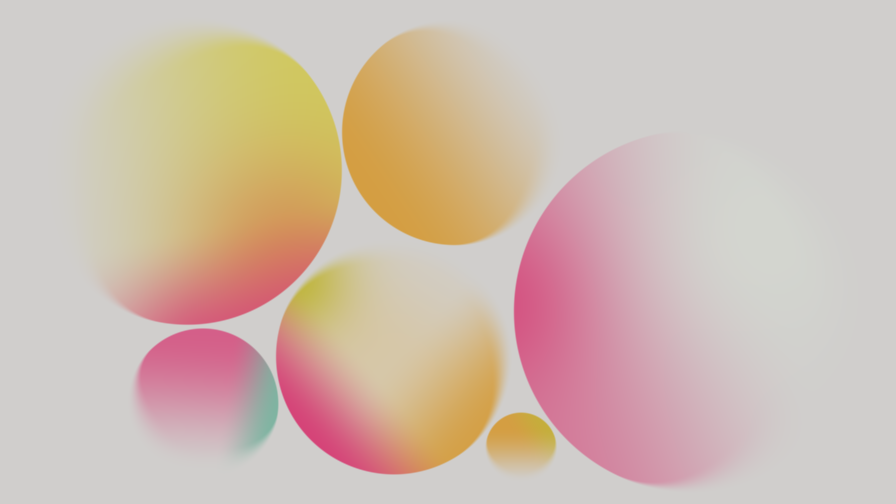
Give the GLSL for this background, as a Shadertoy shader.

```glsl
// Six gradient balls float on a warm grey ground. Each is a disc whose rim
// is crisp on its coloured side and dissolves on the other; its colours are
// directional ramps and soft gaussian spots in the ball's own unit space.

const vec3 GROUND = vec3(0.815, 0.808, 0.800);
const vec3 YELLOW = vec3(0.815, 0.785, 0.350);
const vec3 OLIVE  = vec3(0.745, 0.710, 0.220);
const vec3 ORANGE = vec3(0.830, 0.620, 0.260);
const vec3 CREAM  = vec3(0.840, 0.780, 0.660);
const vec3 PINK   = vec3(0.835, 0.265, 0.470);
const vec3 TEAL   = vec3(0.480, 0.710, 0.630);
const vec3 MINT   = vec3(0.830, 0.842, 0.815);

// Gaussian spot of colour
float spot(vec2 q, vec2 centre, float size) {
    vec2 d = (q - centre) / size;
    return exp(-dot(d, d));
}

// Smooth ramp along a direction
float ramp(vec2 q, vec2 dir, float a, float b) {
    return smoothstep(a, b, dot(q, normalize(dir)));
}

// Disc coverage: the rim widens by "blur" towards the direction "fade"
float disc(vec2 q, float radius, vec2 fade, float blur) {
    float len = length(q);
    float facing = dot(q / max(len, 1e-4), normalize(fade));
    float aa = 1.5 / (iResolution.y * radius);
    float width = aa + blur * smoothstep(-0.35, 0.9, facing);
    return 1.0 - smoothstep(1.0 - width, 1.0 + 0.5 * aa, len);
}

void mainImage(out vec4 fragColor, in vec2 fragCoord) {
    // Height is 1; x is kept centred for other aspect ratios
    vec2 p = fragCoord / iResolution.y;
    p.x += 0.8889 - 0.5 * iResolution.x / iResolution.y;
    vec3 col = GROUND, c;
    vec2 q;

    // Large yellow ball, orange and pink below
    q = (p - vec2(0.372, 0.662)) / 0.307;
    c = mix(GROUND, YELLOW, 0.95 * ramp(q, vec2(1.0, 0.12), -1.1, 0.95));
    c = mix(c, vec3(0.83, 0.54, 0.33), 0.85 * spot(q, vec2(0.65, -0.55), 0.62));
    c = mix(c, PINK, 0.85 * ramp(q, vec2(0.2, -1.0), 0.35, 1.12)
                     * smoothstep(-1.0, 0.1, q.x));
    col = mix(col, c, disc(q, 0.307, vec2(-1.0, 0.6), 0.4));

    // Orange ball at the top
    q = (p - vec2(0.903, 0.738)) / 0.225;
    c = mix(GROUND, ORANGE, ramp(q, vec2(-0.8, -0.55), -1.05, 0.95));
    col = mix(col, c, disc(q, 0.225, vec2(1.0, 0.35), 0.3));

    // Large pink ball on the right, with a pale mint glow
    q = (p - vec2(1.380, 0.382)) / 0.361;
    c = mix(GROUND, PINK, 0.62 * ramp(q, vec2(-1.0, -0.35), -0.5, 1.15));
    c = mix(c, PINK, 0.75 * spot(q, vec2(-1.12, 0.05), 0.48));
    c = mix(c, MINT, 0.85 * spot(q, vec2(0.38, 0.42), 0.62));
    col = mix(col, c, disc(q, 0.361, vec2(1.0, -0.1), 0.4));

    // Cream ball in the middle with olive, pink and orange rims
    q = (p - vec2(0.782, 0.293)) / 0.235;
    c = mix(CREAM, GROUND, 0.75 * ramp(q, vec2(0.5, 0.85), 0.0, 0.95));
    c = mix(c, ORANGE, 0.95 * ramp(q, vec2(0.75, -0.65), 0.0, 1.0));
    c = mix(c, OLIVE, 0.95 * spot(q, vec2(-0.85, 0.65), 0.46));
    c = mix(c, PINK, ramp(q, vec2(-0.75, -0.65), 0.2, 1.0));
    col = mix(col, c, disc(q, 0.235, vec2(0.6, 0.8), 0.22));

    // Pink ball with a teal side
    q = (p - vec2(0.403, 0.199)) / 0.150;
    c = mix(GROUND, PINK, 0.8 * ramp(q, vec2(0.05, 1.0), -1.0, 0.95));
    c = mix(c, TEAL, 0.95 * ramp(q, vec2(1.0, -0.15), 0.25, 1.0));
    col = mix(col, c, disc(q, 0.150, vec2(-0.5, -1.0), 0.4));

    // Small orange and olive ball
    q = (p - vec2(1.034, 0.111)) / 0.071;
    c = mix(ORANGE, OLIVE, 0.7 * ramp(q, vec2(1.0, 0.6), 0.0, 1.0));
    c = mix(GROUND, c, ramp(q, vec2(0.0, 1.0), -1.1, 0.6));
    col = mix(col, c, disc(q, 0.071, vec2(0.0, -1.0), 0.3));

    fragColor = vec4(col, 1.0);
}
```
